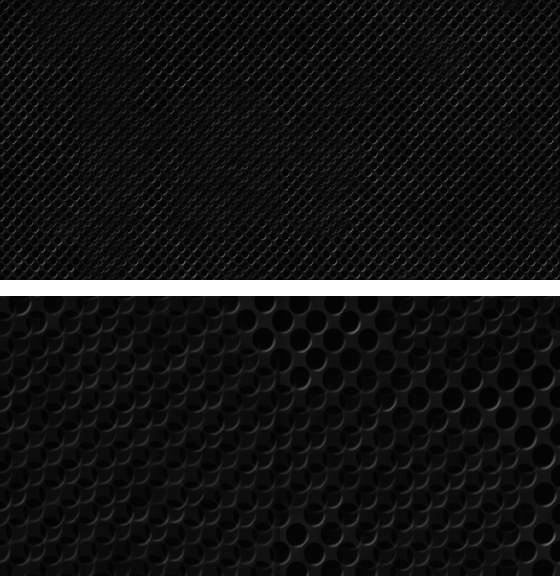
Top, the full canvas; bottom, a detail of the centre.
A Shadertoy shader for this texture:

```glsl
// Black perforated metal: staggered round holes with thin lit rims and worn, doubled patches.

float hash(vec2 p) {
    return fract(sin(dot(p, vec2(127.1, 311.7))) * 43758.5453);
}

float noise(vec2 p) {
    vec2 i = floor(p), f = fract(p);
    f = f * f * (3.0 - 2.0 * f);
    return mix(mix(hash(i), hash(i + vec2(1, 0)), f.x),
               mix(hash(i + vec2(0, 1)), hash(i + vec2(1, 1)), f.x), f.y);
}

// Brightness of one perforated sheet; q is in hole pitches, px is one pixel
float perforatedSheet(vec2 q, float px) {
    // Nearest centre of two interleaved grids
    vec2 a = fract(q) - 0.5, b = fract(q + 0.5) - 0.5;
    vec2 c = dot(a, a) < dot(b, b) ? a : b;
    vec2 id = floor(2.0 * (q - c) + 0.5);
    c += 0.06 * (vec2(hash(id), hash(id + 19.0)) - 0.5);

    float r = length(c);
    float d = r - 0.29 - 0.03 * hash(id + 7.0);
    float facing = dot(c / max(r, 0.001), normalize(vec2(0.65, -0.75)));

    // Metal around a dark hole, with a faint inner bevel
    float metal = 0.058 + 0.035 * noise(q * 1.7);
    float v = mix(0.014, metal, smoothstep(-px, px, d));
    v += 0.025 * smoothstep(0.1, 1.0, facing) * exp(-abs(d) * 16.0);

    // Thin crescent on the lower right rim
    float line = 1.0 - smoothstep(0.0, 0.04 + 0.8 * px, abs(d));
    float glint = smoothstep(0.4, 1.0, facing) * (0.08 + 0.22 * hash(id + 3.0));
    return v + line * glint;
}

void mainImage(out vec4 fragColor, in vec2 fragCoord) {
    vec2 p = fragCoord / iResolution.y;
    float px = 23.0 / iResolution.y;

    // 48 pitches across a 2:1 canvas, 22 down
    vec2 q = p * vec2(24.0, 22.0);
    q += 0.2 * (vec2(noise(p * 5.0), noise(p * 5.0 + 31.0)) - 0.5);

    // Vertical strips, each with its own wear
    float strip = p.x * 7.0;
    float stripId = floor(strip);
    float wear = 0.55 * noise(p * vec2(5.0, 4.0))
               + 0.3 * noise(p * 11.0 + 5.0)
               + 0.15 * hash(vec2(stripId, 2.0));
    wear = smoothstep(0.47, 0.63, wear);

    // Worn patches blend in a second sheet, shifted sideways
    float v = perforatedSheet(q, px);
    float ghost = perforatedSheet(q + vec2(0.43, 0.12), px);
    v = mix(v, 0.5 * (v + ghost), wear);

    // Broad shading and faint strip seams
    v *= 0.86 + 0.28 * noise(p * 3.0 + 11.0);
    float seam = min(fract(strip), 1.0 - fract(strip));
    v *= 1.0 - 0.25 * hash(vec2(stripId, 8.0)) * (1.0 - smoothstep(0.0, 0.06, seam));

    fragColor = vec4(vec3(clamp(v, 0.0, 1.0)), 1.0);
}
```
